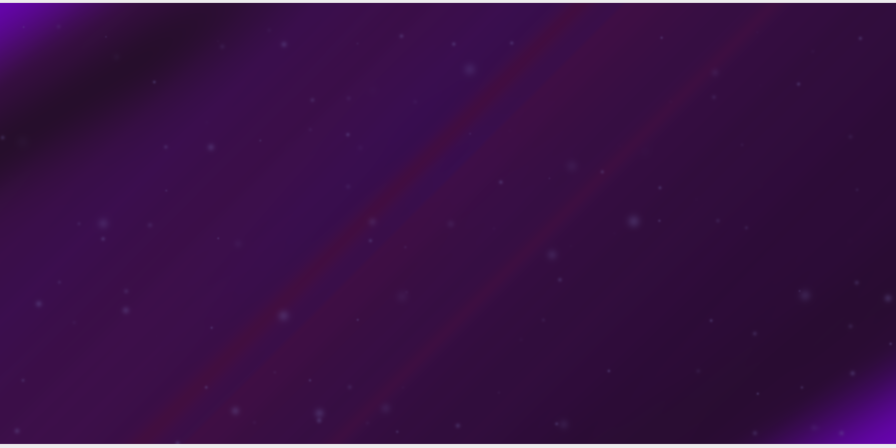
A Shadertoy shader for this background:

```glsl
// Dark violet backdrop with soft diagonal streaks, a shadow band and two lit corners.
// Streaks are bands and layered sines across a 45 degree axis; the corner glows use
// a shallower axis; faint specks come from a jittered cell grid. Pale rims close it.

const vec3 PLUM = vec3(0.235, 0.058, 0.285);
const vec3 DEEP_PLUM = vec3(0.172, 0.046, 0.215);
const vec3 SHADOW = vec3(0.145, 0.055, 0.165);
const vec3 INDIGO = vec3(0.215, 0.050, 0.325);
const vec3 WINE = vec3(0.265, 0.052, 0.240);
const vec3 VIOLET = vec3(0.400, 0.015, 0.680);
const vec3 SPECK = vec3(0.420, 0.380, 0.620);
const vec3 RIM = vec3(0.930, 0.925, 0.930);

vec2 hash2(vec2 cell) {
    vec2 q = vec2(dot(cell, vec2(127.1, 311.7)), dot(cell, vec2(269.5, 183.3)));
    return fract(sin(q) * 4375.85);
}

// Soft bell of given centre and width
float bell(float x, float centre, float width) {
    float t = (x - centre) / width;
    return exp(-t * t);
}

// Band with a crisp lower edge and a slow fade above it
float streak(float x, float edge, float width) {
    return smoothstep(edge - 0.008, edge + 0.008, x)
         * (1.0 - smoothstep(edge, edge + width, x));
}

// Fine lines running along the diagonal
float grain(float across, float along) {
    float bend = 0.4 * sin(along * 1.7);
    return 0.50 * sin(across * 19.0 + bend)
         + 0.30 * sin(across * 43.0 - bend + 1.3)
         + 0.20 * sin(across * 91.0 + 2.1);
}

// One blurred dot per cell, kept inside its cell
float specks(vec2 p, float cellSize, float radius) {
    vec2 cell = floor(p / cellSize);
    vec2 jitter = 0.2 + 0.6 * hash2(cell);
    vec2 traits = hash2(cell + 37.0);
    float dist = length(p - (cell + jitter) * cellSize);
    float size = radius * mix(0.4, 1.0, traits.x);
    return bell(dist, 0.0, size) * smoothstep(0.35, 1.0, traits.y);
}

void mainImage(out vec4 fragColor, in vec2 fragCoord) {
    vec2 p = fragCoord / iResolution.xy * vec2(2.0, 1.0);
    float across = p.x - p.y;
    float along = p.x + p.y;
    float slant = dot(p, vec2(-0.53, 0.85));

    // Base fade toward the lower right
    vec3 color = mix(PLUM, DEEP_PLUM, smoothstep(0.1, 1.55, across));

    // Diagonal streaks
    color = mix(color, INDIGO, 0.50 * bell(across, 0.20, 0.17) * smoothstep(0.5, 1.3, along));
    color = mix(color, INDIGO, 0.35 * bell(across, -0.30, 0.16));
    color = mix(color, INDIGO, 0.50 * bell(length(p - vec2(1.0, 0.66)), 0.0, 0.15));
    color = mix(color, WINE, 0.75 * bell(across, 0.305, 0.035));
    color = mix(color, WINE, 0.40 * streak(across, 0.40, 0.25));
    color = mix(color, WINE, 0.45 * bell(across, 0.735, 0.025));
    color *= 1.0 + 0.025 * grain(across, along);

    // Shadows beside the lit corners
    float upperShade = bell(slant, 0.57, 0.10) * (1.0 - smoothstep(0.3, 0.85, p.x));
    color = mix(color, SHADOW, 0.95 * upperShade);
    color = mix(color, SHADOW, 0.35 * bell(slant, -0.76, 0.11));

    // Corner glows
    float upperGlow = smoothstep(0.67, 0.86, slant);
    float lowerGlow = smoothstep(0.84, 1.06, -slant);
    color = mix(color, VIOLET, upperGlow);
    color = mix(color, VIOLET, lowerGlow);

    // Faint specks in two sizes
    float dust = 0.30 * specks(p, 0.19, 0.014) + 0.28 * specks(p + 5.3, 0.11, 0.006);
    color = mix(color, SPECK, dust);

    // Pale rims along the top and bottom
    float soft = 0.75 / iResolution.y;
    float rim = 1.0 - smoothstep(0.009 - soft, 0.009 + soft, p.y);
    rim = max(rim, smoothstep(0.9935 - soft, 0.9935 + soft, p.y));
    color = mix(color, RIM, rim);

    fragColor = vec4(color, 1.0);
}
```
